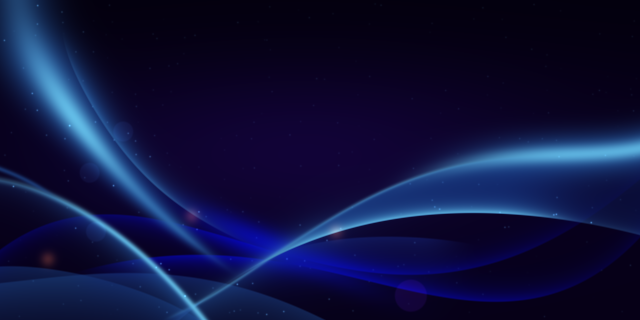
Give the GLSL for this background, as a WebGL 2 fragment shader.

```glsl
#version 300 es
precision highp float;
uniform vec2 u_resolution;
out vec4 fragColor;
vec3 color;

float hash(vec2 p) {
  p = fract(p * vec2(0.1031, 0.1137));
  p += dot(p, p.yx + 33.33);
  return fract((p.x + p.y) * p.x * 57.31);
}

// Quartic through five evenly spaced heights
float quartic(float s, float a, vec4 b) {
  vec4 d1 = b - vec4(a, b.xyz);
  vec3 d2 = d1.yzw - d1.xyz;
  vec2 d3 = d2.yz - d2.xy;
  return a + s * (d1.x + (s - 1.0) / 2.0 * (d2.x + (s - 2.0) / 3.0 * (d3.x + (s - 3.0) / 4.0 * (d3.y - d3.x))));
}

// Approximate signed distance to a curve, positive above
float curve(vec2 p, float start, float end, float a, vec4 b) {
  float scale = 4.0 / (end - start);
  float s = (p.x - start) * scale;
  float y = quartic(s, a, b);
  float slope = (quartic(s + 0.01, a, b) - y) * 100.0 * scale;
  return (p.y - y) / sqrt(1.0 + slope * slope);
}

float bell(float x, float width) {
  return exp(-x * x / (width * width));
}

float side(float d) {
  float aa = 1.2 / u_resolution.y;
  return smoothstep(-aa, aa, d);
}

// Crisp edge, fading on the positive side
float veil(float d, float width) {
  return side(d) * exp(-max(d, 0.0) / width);
}

float span(float x, float a, float b, float soft) {
  return smoothstep(a, a + soft, x) * (1.0 - smoothstep(b - soft, b, x));
}

void tint(vec3 target, float amount) {
  color = mix(color, target, clamp(amount, 0.0, 1.0));
}

void main() {
  vec2 p = gl_FragCoord.xy / u_resolution * vec2(2, 1);
  vec2 turned = vec2(1.0 - p.y, p.x);
  vec3 cyan = vec3(0.40, 0.76, 0.92);
  vec3 azure = vec3(0.13, 0.32, 0.60);
  vec3 royal = vec3(0.02, 0.02, 0.78);

  // Night backdrop with a violet haze
  color = mix(vec3(0.022, 0, 0.09), vec3(0.012, 0, 0.055), smoothstep(0.6, 1.0, p.y));
  color += vec3(0.045, 0.012, 0.125) * bell(p.x - 0.95, 0.75) * bell(p.y - 0.52, 0.27);

  // Low translucent hills
  float hillA = -curve(p, 0.0, 0.625, 0.167, vec4(0.159, 0.128, 0.078, 0));
  float hillB = -curve(p, 0.0, 1.016, 0.115, vec4(0.141, 0.143, 0.099, 0));
  tint(vec3(0.08, 0.19, 0.42), 0.65 * veil(hillA, 0.11));
  tint(vec3(0.10, 0.23, 0.46), 0.6 * veil(hillB, 0.11));

  // Twisting ribbons, lit below at left and above at right
  float twist = smoothstep(0.75, 1.05, p.x);
  float upper = curve(p, 0.0, 2.0, 0.219, vec4(0.3125, 0.177, 0.167, 0.44));
  float lower = curve(p, 0.208, 2.0, 0.141, vec4(0.203, 0.133, 0.057, 0.258));
  float core = bell(p.x - 0.9, 0.5);
  float dim = 1.0 - 0.6 * smoothstep(1.55, 1.95, p.x);
  tint(royal, dim * mix(veil(-upper, 0.035), veil(upper, 0.035), twist) * (0.3 + 0.5 * core));
  tint(royal, dim * mix(veil(-lower, 0.035), veil(lower, 0.035), twist) * (0.5 + 0.3 * core) * smoothstep(0.2, 0.5, p.x));
  vec2 q = p - vec2(0.84, 0.235);
  tint(royal, 0.8 * bell(dot(q, vec2(0.92, -0.39)), 0.27) * bell(dot(q, vec2(0.39, 0.92)), 0.045));

  // Faint dome under the wave
  float dome = -curve(p, 0.86, 1.615, 0.203, vec4(0.25, 0.26, 0.245, 0.198));
  tint(vec3(0.08, 0.13, 0.46), 0.6 * veil(dome, 0.07) * span(p.x, 0.83, 1.5, 0.2));

  // Right wave: body, bright crest, lit lower rim
  float crest = curve(p, 0.508, 2.0, 0.0, vec4(0.219, 0.427, 0.51, 0.536));
  float rim = curve(p, 0.56, 2.0, 0.0, vec4(0.2266, 0.323, 0.328, 0.2656));
  float right = smoothstep(0.5, 0.62, p.x);
  float glow = smoothstep(1.15, 1.8, p.x);
  tint(vec3(0.06, 0.13, 0.40), 0.9 * side(-crest) * side(rim) * right * dim);
  tint(azure, right * 0.45 * veil(-crest, 0.05) * (1.0 - glow));
  tint(azure, glow * 0.9 * bell(crest, 0.065));
  tint(cyan, glow * 0.85 * bell(crest, 0.026));
  tint(cyan, right * 0.4 * bell(crest, 0.006) * (1.0 - glow));
  float rimLight = right * (0.15 + 0.85 * span(p.x, 0.7, 1.85, 0.3));
  tint(azure, rimLight * 0.85 * veil(rim, 0.04));
  tint(cyan, rimLight * 0.95 * veil(rim, 0.013));

  // Companion arc
  float arc = curve(turned, 0.078, 0.807, 0.193, vec4(0.25, 0.362, 0.539, 0.885));
  float arcFade = span(turned.x, 0.08, 0.8, 0.25);
  tint(vec3(0.04, 0.06, 0.30), arcFade * 0.6 * veil(-arc, 0.1));
  tint(azure, arcFade * 0.75 * veil(arc, 0.03));
  tint(cyan, arcFade * 0.3 * veil(arc, 0.008));

  // Left swoosh, broad above with a thin tail
  float swoosh = curve(turned, 0.0, 0.86, 0.057, vec4(0.135, 0.279, 0.477, 0.737));
  float width = mix(0.085, 0.012, smoothstep(0.1, 0.85, turned.x));
  float fade = 1.0 - smoothstep(0.7, 0.88, turned.x);
  tint(azure, fade * bell(swoosh, width * 1.25) * (0.55 + 0.4 * smoothstep(0.0, 0.25, turned.x)));
  tint(cyan, fade * bell(swoosh, width * 0.55) * (0.12 + 0.83 * bell(turned.x - 0.37, 0.19)));

  // Falling streak at lower left
  float streak = -curve(p, 0.0, 0.638, 0.4375, vec4(0.388, 0.2995, 0.172, 0));
  float left = 1.0 - smoothstep(0.64, 0.72, p.x);
  float strength = left * (0.35 + 0.65 * smoothstep(0.0, 0.4, p.x));
  tint(azure, strength * 0.9 * veil(streak, 0.04));
  tint(cyan, strength * 0.85 * bell(streak, 0.01));
  tint(azure, 0.6 * bell(streak + 0.034 - 0.187 * p.x, 0.008) * (1.0 - smoothstep(0.1, 0.2, p.x)));

  // Pale discs and warm sparks
  for (float k = 0.0; k < 3.0; k++) {
    vec2 center = vec2(0.3 - 0.0825 * k + 0.0625 * k * k, 0.276 + 0.2115 * k - 0.0275 * k * k);
    color += vec3(0.02, 0.035, 0.06) * side(0.031 - length(p - center));
    vec2 spark = vec2(0.15 + 0.45 * k, 0.19 + 0.227 * k - 0.092 * k * k);
    color += vec3(0.24, 0.12, 0.06) * bell(length(p - spark), 0.022);
  }
  color += vec3(0.05, 0.01, 0.1) * side(0.05 - length(p - vec2(1.284, 0.076)));

  // Scattered dust, denser beside the ribbons
  float near = max(bell(swoosh, 0.12), max(bell(rim, 0.06) * right, bell(streak, 0.08) * left));
  for (float k = 0.0; k < 2.0; k++) {
    float density = 13.0 + 9.0 * k;
    vec2 cell = floor(p * density) + 71.0 * k;
    vec2 center = 0.2 + 0.6 * vec2(hash(cell + 3.1), hash(cell + 17.7));
    float r = length(fract(p * density) - center) / density;
    float dust = step(0.78, hash(cell + 41.3)) * hash(cell + 9.2) * bell(r, 0.003);
    color += vec3(0.25, 0.45, 0.55) * dust * (0.15 + 0.6 * near);
  }
  fragColor = vec4(color, 1);
}
```
